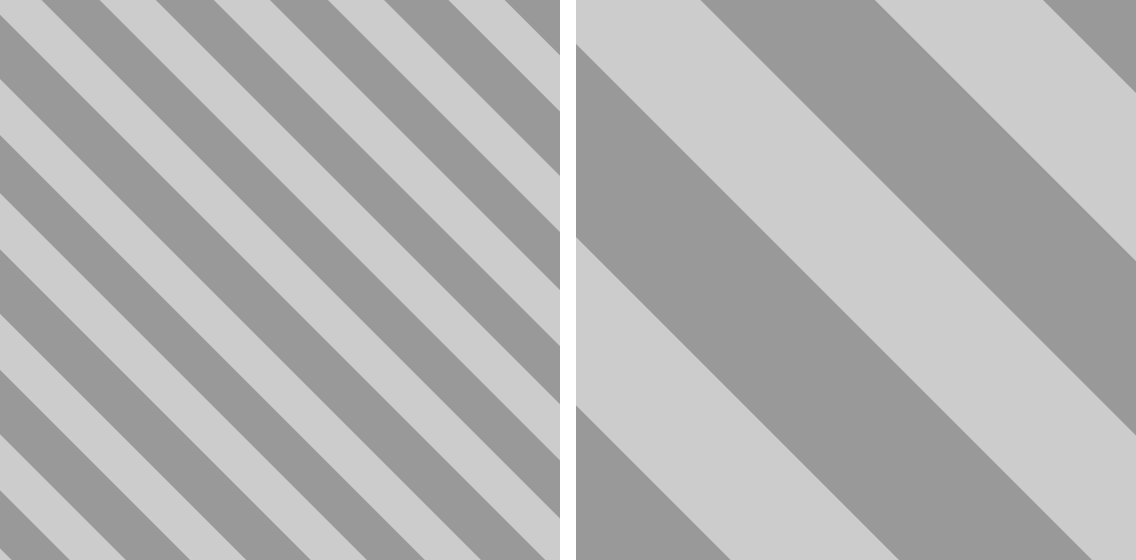
Left, the full canvas; right, a detail of the centre.
A WebGL 2 fragment shader for this pattern:

```glsl
#version 300 es
precision highp float;
// Flat light and dark grey diagonal stripes with slightly uneven gaps.

uniform vec2 u_resolution;
out vec4 fragColor;

// Spacing to the next stripe: each set bit marks a wider gap.
float stripeSpacing(int index) {
    return ((0xD1 >> index) & 1) == 1 ? 0.2152 : 0.2039;
}

// Antialiased coverage of a band, measured along the horizontal axis.
float bandCoverage(float offset, float halfWidth, float softness) {
    return clamp((halfWidth - abs(offset)) / softness + 0.5, 0.0, 1.0);
}

void main() {
    vec2 uv = gl_FragCoord.xy / u_resolution;
    float diagonal = uv.x + uv.y - 1.0;
    float softness = length(1.0 / u_resolution);

    // Walk the light stripes from the upper right to the lower left.
    float light = 0.0;
    float center = 0.8509;
    for (int i = 0; i < 10; i++) {
        light = max(light, bandCoverage(diagonal - center, 0.0501, softness));
        center -= stripeSpacing(i);
    }

    vec3 darkGrey = vec3(0.6);
    vec3 lightGrey = vec3(0.8);
    fragColor = vec4(mix(darkGrey, lightGrey, light), 1.0);
}
```
